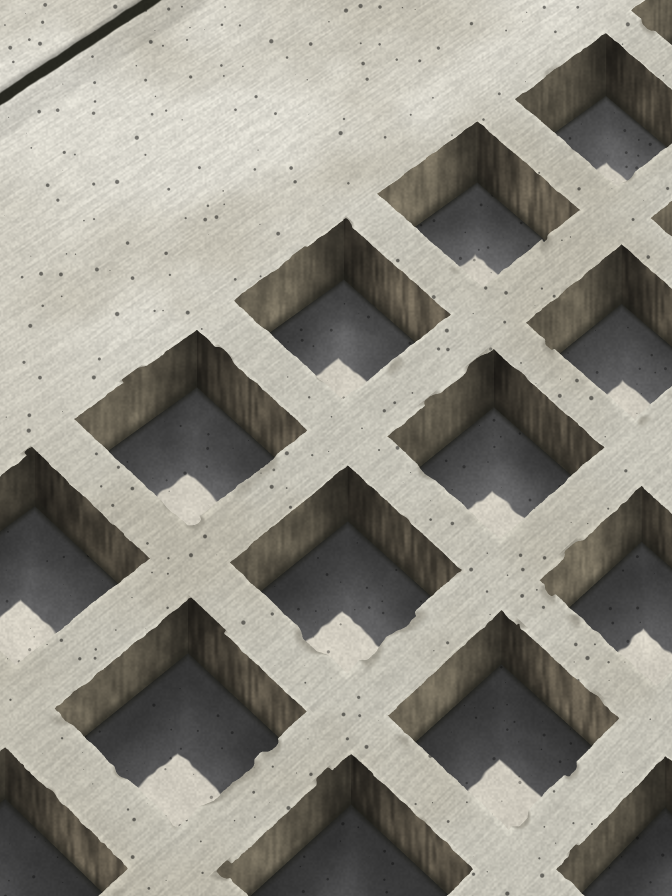
Write a Shadertoy shader that draws this pattern.

```glsl
// Sunlit concrete slab with a diagonal lattice of deep square recesses, seen in perspective.

// Lattice, in canvas widths with y pointing down from the top edge
const vec2 LATTICE_ORIGIN = vec2(0.731, 0.514);
const vec2 STEP_LEFT = vec2(-0.2405, 0.1389);
const vec2 STEP_RIGHT = vec2(0.2083, 0.1875);
const vec2 PERSPECTIVE = vec2(-0.052, -0.015);
const vec2 HOLE_SIZE = vec2(0.75, 0.735);   // in lattice cells
const float HOLE_JITTER = 0.03;
const float FIRST_ROW = -1.0;
const float DEPTH_TOP = 0.0955;
const float DEPTH_FALLOFF = 0.016;
const vec2 SUN_START = vec2(0.36, 0.32);    // where sunlight meets the floor

// Groove across the upper corner
const vec2 GROOVE_NORMAL = vec2(0.547, 0.837);
const float GROOVE_OFFSET = 0.1235;
const float GROOVE_HALF_WIDTH = 0.0065;

// Colours
const vec3 SLAB = vec3(0.86, 0.85, 0.81);
const vec3 BARS = vec3(0.765, 0.755, 0.71);
const vec3 STAIN = vec3(0.70, 0.68, 0.62);
const vec3 SUN_PATCH = vec3(0.83, 0.81, 0.76);
const vec3 FLOOR_NEAR = vec3(0.45, 0.45, 0.455);
const vec3 FLOOR_FAR = vec3(0.27, 0.27, 0.27);
const vec3 WALL_LEFT = vec3(0.39, 0.365, 0.31);
const vec3 WALL_RIGHT = vec3(0.32, 0.295, 0.25);
const vec3 CREVICE = vec3(0.11, 0.11, 0.09);

const int SAMPLES = 3;                      // per axis, for smooth edges

float hash(vec2 p) {
    vec3 h = fract(p.xyx * 0.1031);
    h += dot(h, h.yzx + 33.33);
    return fract((h.x + h.y) * h.z);
}

float noise(vec2 p) {
    vec2 i = floor(p), f = fract(p);
    f *= f * (3.0 - 2.0 * f);
    return mix(mix(hash(i), hash(i + vec2(1, 0)), f.x),
               mix(hash(i + vec2(0, 1)), hash(i + vec2(1, 1)), f.x), f.y);
}

float fbm(vec2 p) {
    float sum = 0.0, amp = 0.5;
    for (int k = 0; k < 4; k++) {
        sum += amp * noise(p);
        p = mat2(1.6, 1.2, -1.2, 1.6) * p + 7.3;
        amp *= 0.5;
    }
    return sum;
}

// Inverse of the perspective projection: canvas point to lattice cells
vec2 latticeCoord(vec2 p) {
    mat2 m = mat2(STEP_LEFT - PERSPECTIVE.x * p, STEP_RIGHT - PERSPECTIVE.y * p);
    return inverse(m) * (p - LATTICE_ORIGIN);
}

// Small dark air bubbles
float pits(vec2 p, float density) {
    vec2 id = floor(p * density), c = fract(p * density) - 0.5;
    vec2 shift = vec2(hash(id + 3.1), hash(id + 8.7)) - 0.5;
    float radius = 0.14 * hash(id + 5.3);
    return step(0.72, hash(id)) * (1.0 - smoothstep(radius * 0.6, radius + 0.02, length(c - shift * 0.6)));
}

vec3 topSurface(vec2 p, vec2 q, float edge) {
    float lattice = smoothstep(FIRST_ROW - 0.35, FIRST_ROW + 0.3, q.y);
    vec3 col = mix(SLAB, BARS, lattice);
    col = mix(col, STAIN, 0.6 * smoothstep(0.45, 0.75, fbm(p * vec2(3.5, 5.0) + 2.0)));
    col = mix(col, STAIN, 0.35 * (1.0 - smoothstep(0.0, 0.25, p.x)) * smoothstep(0.15, 0.4, p.y));
    col *= 0.95 + 0.1 * noise(q * vec2(9.0, 110.0));            // brushed streaks
    col *= 1.0 - 0.5 * pits(p, 38.0);
    // Bright worn rims and broken chips beside the holes
    col *= 1.0 + 0.07 * smoothstep(-0.035, -0.005, edge);
    float chip = smoothstep(0.68, 0.82, noise(p * 27.0)) * smoothstep(-0.05, -0.005, edge);
    col = mix(col, STAIN * 0.78, 0.7 * chip);
    // Groove with a lit lower lip and a faint band below it
    float d = dot(p, GROOVE_NORMAL) - GROOVE_OFFSET + 0.002 * (noise(p * 70.0) - 0.5);
    col *= 1.0 - 0.07 * smoothstep(0.01, 0.02, d) * (1.0 - smoothstep(0.045, 0.055, d));
    col *= 1.0 - 0.25 * smoothstep(-0.018, -0.009, d) * step(d, 0.0);
    return mix(CREVICE * 1.4, col, smoothstep(0.0, 0.003, abs(d) - GROOVE_HALF_WIDTH));
}

// s and f: cell coordinates at the rim and floor ends of the view ray
vec3 recess(vec2 p, vec2 s, vec2 f, float seed) {
    vec2 t = s / max(s - f, 0.001);
    float depth = min(t.x, t.y);
    if (depth < 1.0) {
        bool right = t.x < t.y;
        vec2 hit = mix(s, f, depth);
        float along = right ? hit.y : hit.x;
        float stripes = noise(vec2(along * 48.0 + seed * 90.0, depth * 2.5));
        vec3 col = right ? WALL_RIGHT : WALL_LEFT;
        col *= 1.0 + (right ? 0.55 : 0.25) * (stripes - 0.5);
        col *= 0.72 + 0.5 * fbm(p * 32.0);
        col *= mix(0.55, 1.05, smoothstep(0.0, 0.4, along)) * (0.88 + 0.24 * seed);
        return mix(col, CREVICE, 0.55 * smoothstep(0.75, 1.0, depth));
    }
    float inner = min(f.x, f.y);
    vec3 col = mix(FLOOR_FAR, FLOOR_NEAR, smoothstep(0.0, 0.42, inner));
    col *= (1.05 - 0.24 * p.y) * (0.8 + 0.4 * fbm(p * 16.0));
    col = mix(CREVICE, col, smoothstep(-0.02, 0.035, inner));
    vec2 sun = f - SUN_START + 0.018 * (noise(p * 75.0) - 0.5);
    vec3 lit = SUN_PATCH * (0.92 + 0.14 * fbm(p * 25.0));
    return mix(col, lit, smoothstep(-0.005, 0.008, min(sun.x, sun.y))) * (1.0 - 0.35 * pits(p, 50.0));
}

vec3 scene(vec2 p) {
    vec2 q = latticeCoord(p), cell = floor(q);
    float seed = hash(cell + 41.0);
    vec2 s = q - cell - HOLE_JITTER * vec2(seed, hash(cell + 67.0));
    vec2 f = s + latticeCoord(p - vec2(0.0, DEPTH_TOP - DEPTH_FALLOFF * p.y)) - q;
    vec2 border = min(s, HOLE_SIZE - s);
    float edge = min(border.x, border.y) + 0.016 * (fbm(p * 75.0) - 0.5);
    edge += 0.022 * smoothstep(0.72, 0.9, noise(p * 27.0));
    if (cell.y < FIRST_ROW) edge = -1.0;
    vec3 col = edge > 0.0 ? recess(p, max(s, 0.001), f, seed) : topSurface(p, q, edge);
    return col * (0.95 + 0.1 * noise(p * 330.0));               // fine grain
}

void mainImage(out vec4 fragColor, in vec2 fragCoord) {
    vec3 sum = vec3(0.0);
    for (int k = 0; k < SAMPLES * SAMPLES; k++) {
        vec2 offset = (vec2(k % SAMPLES, k / SAMPLES) + 0.5) / float(SAMPLES) - 0.5;
        vec2 point = fragCoord + offset;
        sum += scene(vec2(point.x, iResolution.y - point.y) / iResolution.x);
    }
    fragColor = vec4(sum / float(SAMPLES * SAMPLES), 1.0);
}
```
